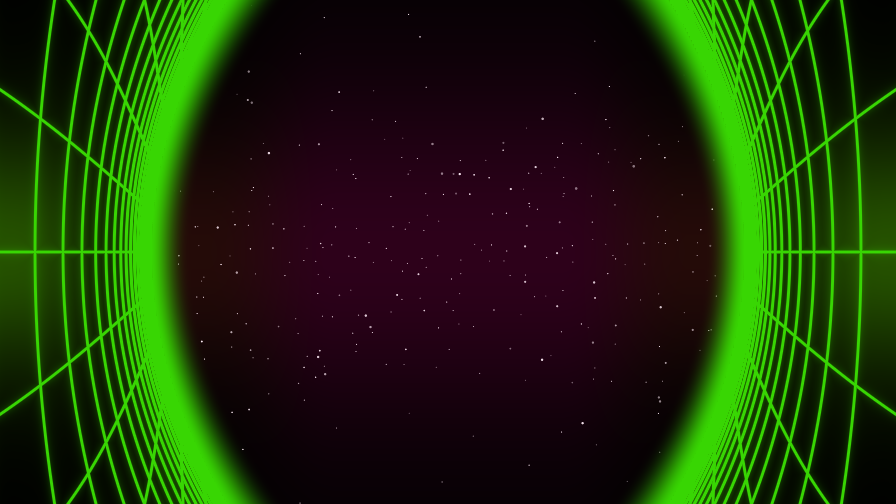
This background is drawn by a WebGL 2 fragment shader. Its source:

```glsl
#version 300 es
precision highp float;

uniform vec2 u_resolution;
out vec4 fragColor;

const vec3 NEON = vec3(0.22, 0.84, 0.01);
const vec3 WALL_GREEN = vec3(0.15, 0.33, 0.0);
const vec3 PLUM = vec3(0.165, 0.0, 0.095);
const vec3 EMBER = vec3(0.13, 0.04, 0.025);
const vec3 NIGHT = vec3(0.012, 0.002, 0.008);

float gaussian(float x, float width) {
    return exp(-x * x / (width * width));
}

vec3 hash3(vec2 cell) {
    vec3 q = fract(cell.xyx * vec3(0.1031, 0.1030, 0.0973));
    q += dot(q, q.yxz + 33.33);
    return fract((q.xxy + q.yzz) * q.zyx);
}

// Depth into the curved side wall: zero on its rim, positive outward
float wallDepth(vec2 p) {
    float bend = 4.0 * p.y * p.y;
    return (abs(p.x) - 0.588 + 0.15 * bend) / (1.0 + 0.48 * bend);
}

// Canvas distance to the nearest integer value of a coordinate
float lineDistance(float coord, float pixel) {
    float slope = length(vec2(dFdx(coord), dFdy(coord))) / pixel;
    return abs(fract(coord + 0.5) - 0.5) / max(slope, 0.001);
}

// Sharp core with a soft halo
float neonLine(float dist, float pixel) {
    float core = 1.0 - smoothstep(0.0012, 0.0024 + pixel, dist);
    return 0.85 * core + 0.3 * exp(-dist / 0.007);
}

// One possible star per cell, denser along the middle band
float starLayer(vec2 p, float cellSize, float density, float pixel) {
    vec2 grid = p / cellSize;
    vec2 cell = floor(grid);
    vec3 place = hash3(cell + 71.0);
    vec3 traits = hash3(cell + 193.0);
    vec2 center = 0.2 + 0.6 * place.xy;
    float dist = length(grid - cell - center) * cellSize;
    float radius = mix(0.0009, 0.0026, pow(traits.x, 4.0));
    float chance = density * (0.12 + 0.88 * gaussian((cell.y + 0.5) * cellSize, 0.26));
    float disc = 1.0 - smoothstep(max(radius - 0.5 * pixel, 0.0), radius + 0.6 * pixel, dist);
    return disc * step(place.z, chance) * mix(0.35, 1.0, traits.y);
}

// Plum center with warm flanks, fading above and below
vec3 spaceColor(vec2 p) {
    float flank = smoothstep(0.22, 0.48, abs(p.x));
    vec3 haze = mix(PLUM, EMBER, flank);
    float height = mix(0.34, 0.24, flank);
    return NIGHT + haze * gaussian(p.y, height);
}

// Dark wall tint, strongest at mid height and beside the rim
vec3 wallColor(vec2 p, float depth) {
    float middle = gaussian(p.y, 0.24) * smoothstep(0.02, 0.28, depth);
    return WALL_GREEN * (0.95 * middle + 0.75 * exp(-depth / 0.07));
}

void main() {
    float pixel = 1.0 / u_resolution.y;
    vec2 p = (gl_FragCoord.xy - 0.5 * u_resolution) * pixel;
    float depth = wallDepth(p);
    float outer = max(depth, 0.0);

    // Perspective grid: bowed rings crossed by spreading rays
    float ring = (1.0 / (outer + 0.058) - 3.455) / 0.82;
    float ray = p.y / (0.81 * (outer + 0.095));
    float ringLight = neonLine(lineDistance(ring, pixel), pixel);
    float rayLight = neonLine(lineDistance(ray, pixel), pixel);
    float rimLight = 0.85 * exp(-outer / 0.022);
    float gridLight = min(max(ringLight, rayLight) + rimLight, 1.0);
    vec3 wall = wallColor(p, outer);
    wall = mix(wall, NEON, gridLight);

    // Starry space with the rim glow spilling inward
    vec3 space = spaceColor(p);
    float stars = starLayer(p, 0.034, 0.5, pixel);
    stars = max(stars, starLayer(p + vec2(0.013, 0.019), 0.051, 0.35, pixel));
    stars *= 1.0 - smoothstep(-0.06, -0.03, depth);
    space = mix(space, vec3(1.0, 0.93, 0.97), stars);
    float spill = smoothstep(-0.08, 0.004, depth);
    space = mix(space, NEON, pow(spill, 1.4));

    float side = smoothstep(-pixel, pixel, depth);
    fragColor = vec4(mix(space, wall, side), 1.0);
}
```
